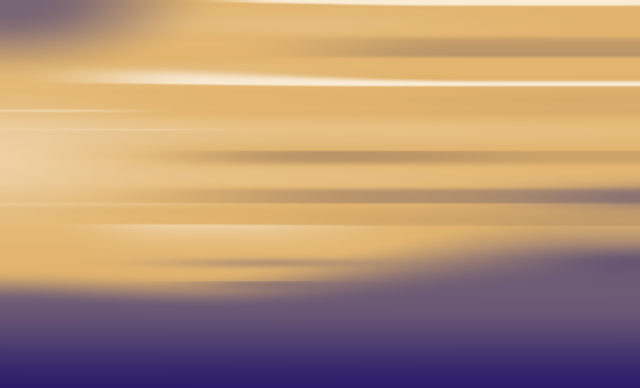
Reproduce this background procedurally as a Shadertoy shader.

```glsl
// Golden dusk light dragged sideways into long streaks above a violet ground.
// Soft-edged horizontal bands tint a warm base, a curved mask blends in the
// violet, and layered sines give a faint brushed grain.

// Horizontal band between lo and hi, with its own softness on each edge.
float band(float y, float lo, float hi, float softLo, float softHi) {
    return smoothstep(lo - softLo, lo + softLo, y)
         * (1.0 - smoothstep(hi - softHi, hi + softHi, y));
}

// Elliptical glow.
float glow(vec2 p, vec2 center, vec2 radius) {
    vec2 d = (p - center) / radius;
    return exp(-dot(d, d));
}

// Fine lines that drift slowly along the streaks.
float brushed(vec2 p) {
    float sum = 0.0, amp = 0.5, freq = 37.0;
    for (int i = 0; i < 4; i++) {
        sum += amp * sin(p.y * freq + 1.3 * sin(p.x * 3.1 + freq));
        freq *= 1.83;
        amp *= 0.65;
    }
    return sum;
}

void mainImage(out vec4 fragColor, in vec2 fragCoord) {
    vec2 uv = fragCoord / iResolution.xy;
    float x = uv.x, y = uv.y;

    vec3 gold = vec3(0.885, 0.705, 0.43);
    vec3 cream = vec3(0.935, 0.83, 0.67);
    vec3 white = vec3(0.99, 0.95, 0.88);
    vec3 tan_ = vec3(0.69, 0.55, 0.40);
    vec3 mauve = vec3(0.45, 0.38, 0.46);

    // Warm base with pale light from the left
    vec3 col = gold;
    col = mix(col, cream, 0.85 * glow(uv, vec2(-0.03, 0.59), vec2(0.24, 0.14)));
    col = mix(col, cream, 0.45 * band(y, 0.625, 0.69, 0.03, 0.025) * (1.0 - 0.5 * x));
    col = mix(col, cream, 0.35 * glow(uv, vec2(0.38, 0.545), vec2(0.45, 0.03)));
    col = mix(col, cream, 0.30 * glow(uv, vec2(0.45, 0.94), vec2(0.28, 0.04)));

    // Dark streaks
    float upper = band(y, 0.853, 0.903, 0.007, 0.010) * smoothstep(0.33, 0.72, x);
    col = mix(col, tan_, upper * mix(0.85, 0.50, smoothstep(0.85, 0.91, y)));
    float middle = band(y, 0.578, 0.611, 0.012, 0.004) * smoothstep(0.18, 0.50, x);
    col = mix(col, tan_, middle * mix(0.75, 0.40, smoothstep(0.55, 0.90, x)));
    float lower = band(y, 0.476, 0.513, 0.004, 0.009) * smoothstep(0.12, 0.60, x);
    col = mix(col, mix(tan_, mauve, 0.45 * x), 0.65 * lower);
    col = mix(col, tan_, 0.40 * band(y, 0.418, 0.465, 0.003, 0.03) * smoothstep(0.25, 0.9, x));
    col = mix(col, tan_, 0.20 * band(y, 0.70, 0.765, 0.01, 0.02) * smoothstep(0.4, 1.0, x));

    // Lit ledge fading downward
    float ledge = 0.424 - 0.008 * x;
    float ledgeLight = (1.0 - smoothstep(ledge - 0.004, ledge + 0.003, y))
                     * exp(-max(ledge - y, 0.0) / 0.035);
    col = mix(col, cream, 0.95 * ledgeLight * smoothstep(0.06, 0.28, x)
                          * (1.0 - smoothstep(0.36, 0.70, x)));

    // Violet ground, rising and softening to the right
    vec3 ground = mix(vec3(0.145, 0.085, 0.41), vec3(0.43, 0.36, 0.46),
                      smoothstep(-0.05, 0.25, y));
    float horizon = 0.262 - 0.012 * smoothstep(0.0, 0.3, x)
                  + 0.115 * smoothstep(0.30, 0.92, x);
    float spread = mix(0.045, 0.095, smoothstep(0.25, 0.85, x));
    float cover = 1.0 - smoothstep(horizon - spread, horizon + spread, y);
    col = mix(col, ground, cover);

    // Violet haze: right side, shallow shadows and the top left corner
    col = mix(col, mauve, 0.65 * glow(uv, vec2(1.05, 0.49), vec2(0.22, 0.035)));
    col = mix(col, vec3(0.34, 0.29, 0.45), 0.65 * glow(uv, vec2(1.0, 0.325), vec2(0.16, 0.035)));
    col = mix(col, mauve, 0.40 * glow(uv, vec2(0.43, 0.322), vec2(0.17, 0.013)));
    col = mix(col, mauve, 0.45 * band(y, 0.255, 0.275, 0.012, 0.003)
                          * glow(uv, vec2(0.42, 0.265), vec2(0.13, 0.1)));
    float corner = length(vec2(x / 0.34, (1.0 - y) / 0.20));
    col = mix(col, mauve, 0.95 * (1.0 - smoothstep(0.15, 1.05, corner)));

    // Bright streaks: soft above, crisp below
    float edge = 0.786 - 0.009 * smoothstep(0.0, 0.6, x);
    float tail = mix(0.040, 0.017, smoothstep(0.2, 0.75, x));
    float streak = smoothstep(edge - 0.003, edge + 0.005, y)
                 * (1.0 - smoothstep(edge + 0.4 * tail, edge + 1.2 * tail, y));
    col = mix(col, white, 0.92 * streak * smoothstep(0.03, 0.32, x));
    col = mix(col, cream, 0.35 * glow(uv, vec2(0.28, 0.81), vec2(0.24, 0.025)));
    float topEdge = 0.994 - 0.009 * smoothstep(0.3, 0.7, x);
    col = mix(col, white, 0.9 * smoothstep(topEdge - 0.004, topEdge + 0.005, y)
                          * smoothstep(0.28, 0.46, x));

    // Thin glints on the left
    col = mix(col, cream, 0.85 * band(y, 0.711, 0.718, 0.003, 0.003)
                          * (1.0 - smoothstep(0.08, 0.29, x)));
    col = mix(col, cream, 0.75 * band(y, 0.664, 0.668, 0.002, 0.003)
                          * (1.0 - smoothstep(0.20, 0.44, x)));
    col = mix(col, cream, 0.45 * band(y, 0.470, 0.477, 0.008, 0.002)
                          * (1.0 - smoothstep(0.10, 0.55, x)));

    col += 0.008 * brushed(uv) * (1.0 - 0.7 * cover);
    fragColor = vec4(clamp(col, 0.0, 1.0), 1.0);
}
```
